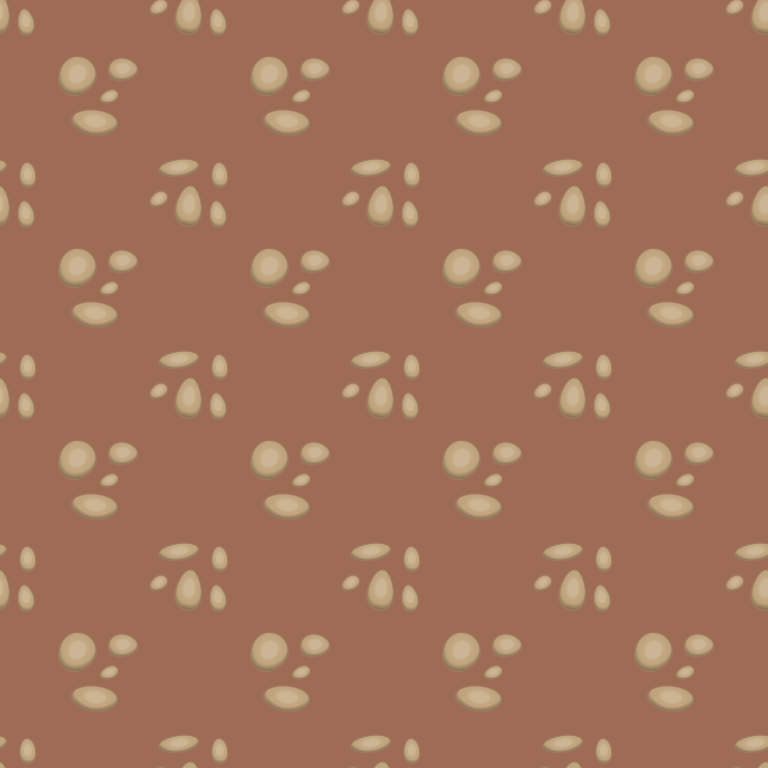
Write a WebGL 1 fragment shader that draws this pattern.

```glsl
precision highp float;
// Seamless brown ground with two alternating clusters of smooth, shaded tan pebbles.

uniform vec2 u_resolution;

const float REPEATS = 4.0;        // cells across and down
const float RIM_WIDTH = 0.007;    // outline, in cells
const float HIGHLIGHT_SIZE = 0.46; // relative to the pebble radius
const float WOBBLE = 0.018;       // irregularity of each outline
const vec2 LIGHT = vec2(0.25, 0.97);

const vec3 GROUND = vec3(0.62, 0.42, 0.33);
const vec3 BODY = vec3(0.75, 0.64, 0.49);
const vec3 SHADE = vec3(0.64, 0.54, 0.41);
const vec3 DEEP_SHADE = vec3(0.53, 0.45, 0.35);
const vec3 HIGHLIGHT = vec3(0.80, 0.71, 0.58);
const vec3 RIM = vec3(0.62, 0.48, 0.37);

// Paints one tapered, rotated ellipse over the colour, wrapping at the cell edges.
void pebble(inout vec3 color, vec2 cell, float pixel,
            vec2 center, vec2 radii, float angle, float taper) {
    vec2 p = fract(cell - center + 0.5) - 0.5;
    float c = cos(angle);
    float s = sin(angle);
    vec2 q = vec2(c * p.x + s * p.y, c * p.y - s * p.x) / radii;
    q.y /= max(1.0 - taper * q.x, 0.4);

    // Outline with a gentle bump that differs between pebbles
    float seed = dot(center, vec2(37.0, 61.0));
    float turn = atan(q.y, q.x + 0.00001);
    float r = length(q) * (1.0 + WOBBLE * sin(3.0 * turn + seed));
    vec2 slope = q / radii;
    float dist = (r - 1.0) * r / max(length(slope), 0.001);

    // Crescent shadow on the sides that face away from the light
    vec2 normal = vec2(c * slope.x - s * slope.y, s * slope.x + c * slope.y);
    normal /= max(length(normal), 0.001);
    float away = 0.5 - 0.5 * dot(normal, LIGHT);
    float depth = r + 0.36 * (away - 0.5);
    vec3 tone = mix(BODY, SHADE, smoothstep(0.80, 0.96, depth));
    tone = mix(tone, DEEP_SHADE, smoothstep(0.96, 1.08, depth));

    // Raised centre: a faint halo around a pale oval
    vec2 lightLocal = vec2(c * LIGHT.x + s * LIGHT.y, c * LIGHT.y - s * LIGHT.x);
    float glow = length(q - 0.10 * lightLocal);
    float soft = 0.04 + 0.5 * pixel / radii.y;
    tone = mix(tone, HIGHLIGHT, 0.25 * (1.0 - smoothstep(0.55, 0.75, glow)));
    tone = mix(tone, HIGHLIGHT,
               1.0 - smoothstep(HIGHLIGHT_SIZE - soft, HIGHLIGHT_SIZE + soft, glow));

    // Thin rim, then the body inside it
    float outer = 1.0 - smoothstep(-0.5 * pixel, 0.5 * pixel, dist);
    float inner = 1.0 - smoothstep(-0.5 * pixel, 0.5 * pixel, dist + RIM_WIDTH);
    color = mix(color, mix(RIM, tone, inner), outer);
}

void main() {
    vec2 cell = gl_FragCoord.xy / u_resolution * REPEATS;
    float pixel = 1.4 * REPEATS / min(u_resolution.x, u_resolution.y);
    vec3 color = GROUND;

    // Cluster in the cell: center, radii, angle, taper
    pebble(color, cell, pixel, vec2(0.400, 0.604), vec2(0.108, 0.097), 0.95, -0.04);
    pebble(color, cell, pixel, vec2(0.640, 0.638), vec2(0.080, 0.062), 0.08, 0.12);
    pebble(color, cell, pixel, vec2(0.569, 0.497), vec2(0.053, 0.035), 0.40, -0.06);
    pebble(color, cell, pixel, vec2(0.493, 0.363), vec2(0.123, 0.069), -0.10, 0.03);

    // Cluster around the cell corner
    pebble(color, cell, pixel, vec2(0.929, 0.126), vec2(0.108, 0.047), 0.14, -0.08);
    pebble(color, cell, pixel, vec2(0.144, 0.088), vec2(0.069, 0.046), 1.62, 0.05);
    pebble(color, cell, pixel, vec2(0.826, 0.963), vec2(0.054, 0.038), 0.58, -0.08);
    pebble(color, cell, pixel, vec2(0.983, 0.926), vec2(0.109, 0.071), 1.47, 0.18);
    pebble(color, cell, pixel, vec2(0.134, 0.885), vec2(0.074, 0.046), 1.70, 0.22);

    gl_FragColor = vec4(color, 1.0);
}
```
